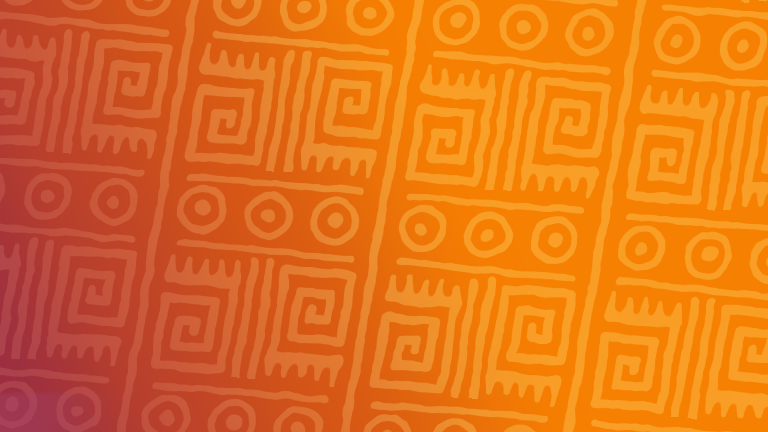
Write a Shadertoy shader that draws this pattern.

```glsl
// Draws a slanted hand-painted frieze of square spirals, combs and ringed dots on a warm gradient.

const float HEIGHT = 432.0;             // design units per canvas height
const vec2 CELL = vec2(220.0, 208.0);   // one repeat: column width, row height
const vec2 ORIGIN = vec2(160.0, 206.0); // a divider crossing a row of dots
const float ROW_SLOPE = 0.0886;
const float COLUMN_SLOPE = 0.17;

float hash(vec2 p) {
    vec3 q = fract(vec3(p.xyx) * 0.1031);
    q += dot(q, q.yzx + 33.33);
    return fract((q.x + q.y) * q.z);
}

float noise(vec2 p) {
    vec2 i = floor(p), f = fract(p);
    f = f * f * (3.0 - 2.0 * f);
    return mix(mix(hash(i), hash(i + vec2(1, 0)), f.x),
               mix(hash(i + vec2(0, 1)), hash(i + vec2(1, 1)), f.x), f.y);
}

float segment(vec2 p, vec2 a, vec2 b) {
    vec2 ab = b - a;
    return length(p - a - ab * clamp(dot(p - a, ab) / dot(ab, ab), 0.0, 1.0));
}

float smoothMin(float a, float b, float k) {
    float h = max(k - abs(a - b), 0.0) / k;
    return min(a, b) - h * h * k * 0.25;
}

// Square spiral winding inward from the end of the comb
float spiral(vec2 p, float halfWidth) {
    const float LENGTHS[9] = float[9](84.0, 66.0, 66.0, 49.0, 46.0, 31.0, 25.0, 16.0, 9.0);
    vec2 a = vec2(-24.0, -32.0), dir = vec2(0.0, 1.0);
    float d = 1e3;
    for (int i = 0; i < 9; i++) {
        vec2 b = a + dir * LENGTHS[i];
        d = min(d, segment(p, a, b));
        a = b;
        dir = vec2(-dir.y, dir.x);
    }
    return d - halfWidth;
}

// Solid base with five uneven teeth
float comb(vec2 p, vec2 id) {
    float d = segment(p, vec2(-88.0, -34.0), vec2(-25.0, -34.0)) - 5.0;
    for (int i = 0; i < 5; i++) {
        float x = -89.0 + 16.2 * float(i);
        float tip = -57.0 + 6.0 * hash(id * 7.0 + float(i)) + (i == 0 ? -2.0 : 2.0);
        float tooth = segment(p, vec2(x, tip), vec2(x, -36.0));
        d = smoothMin(d, tooth - mix(2.4, 4.6, smoothstep(-57.0, -38.0, p.y)), 6.0);
    }
    return d;
}

// Spiral pair with half-turn symmetry about the panel centre
float panel(vec2 p, vec2 id) {
    float side = p.x < 0.0 ? 1.0 : -1.0;
    vec2 q = p * side;
    float d = min(spiral(q, 4.5), comb(q, id + side * 0.37));
    float post = segment(q, vec2(-8.5, -57.0), vec2(-8.0, 58.0)) - 4.2;
    return min(d, post);
}

float dotRow(vec2 p, vec2 id) {
    float d = 1e3;
    for (int i = 0; i < 3; i++) {
        float r = hash(id * 5.0 + float(i) + 2.0);
        vec2 c = p - vec2(42.0 + 66.0 * float(i), 0.0);
        float ring = abs(length(c) - 19.5 - r) - 3.5;
        float pip = length(c - vec2(r - 0.5, 0.5 - r) * 3.0) - 5.6 - 2.4 * r;
        d = min(d, min(ring, pip));
    }
    return d;
}

float frieze(vec2 p) {
    vec2 shifted = p + vec2(0.0, 45.0);
    vec2 id = floor(shifted / CELL);
    vec2 q = shifted - id * CELL - vec2(0.0, 45.0);
    float d = min(q.x, CELL.x - q.x) - 4.3;                                   // column divider
    d = min(d, segment(q, vec2(25.0, -31.0), vec2(195.0, -32.0)) - 3.4);      // bar over dots
    d = min(d, segment(q, vec2(26.0, 34.0), vec2(198.0, 36.0)) - 3.4);        // bar under dots
    d = min(d, dotRow(q, id));
    return min(d, panel(q - vec2(111.0, 104.0), id));
}

vec3 warmGradient(float g) {
    vec3 c = mix(vec3(0.61, 0.18, 0.25), vec3(0.74, 0.26, 0.16), smoothstep(0.02, 0.27, g));
    c = mix(c, vec3(0.84, 0.34, 0.08), smoothstep(0.22, 0.48, g));
    return mix(c, vec3(0.965, 0.5, 0.005), smoothstep(0.42, 0.78, g));
}

void mainImage(out vec4 fragColor, in vec2 fragCoord) {
    vec2 uv = fragCoord / iResolution.xy;
    float pixel = HEIGHT / iResolution.y;
    vec2 p = vec2(fragCoord.x, iResolution.y - fragCoord.y) * pixel;

    // Slanted lattice coordinates with a hand-drawn wobble
    vec2 d = p - ORIGIN;
    vec2 q = vec2(d.x + COLUMN_SLOPE * d.y, d.y - ROW_SLOPE * d.x) / (1.0 + ROW_SLOPE * COLUMN_SLOPE);
    q += 3.2 * (vec2(noise(p / 17.0), noise(p / 17.0 + 71.0)) - 0.5);
    q += 1.3 * (vec2(noise(p / 6.0 + 13.0), noise(p / 6.0 + 39.0)) - 0.5);
    float paint = 1.0 - smoothstep(-0.7 * pixel, 0.7 * pixel, frieze(q));

    // Paint is thinner and pinker toward the dark side
    float g = uv.x + 0.25 * uv.y;
    float strength = mix(0.15, 0.28, smoothstep(0.1, 0.6, g)) * (0.94 + 0.12 * noise(p / 40.0));
    vec3 tint = mix(vec3(1.0, 0.68, 0.58), vec3(1.0, 0.93, 0.52), smoothstep(0.1, 0.7, g));
    vec3 color = mix(warmGradient(g), tint, paint * strength);

    // Faint violet smear in the lower left corner
    float smear = (1.0 - smoothstep(0.02, 0.17, uv.x)) * (1.0 - smoothstep(0.08, 0.1, uv.y));
    color = mix(color, vec3(0.64, 0.27, 0.42), 0.4 * smear);
    fragColor = vec4(color, 1.0);
}
```
